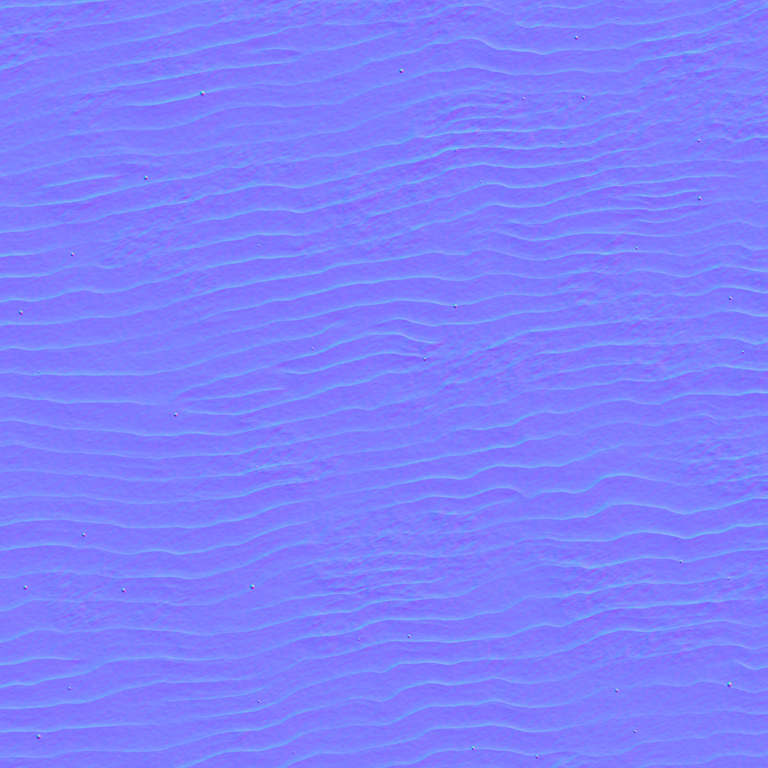
Write a Shadertoy shader that draws this texture map.

```glsl
// Tangent-space normal map of wind-rippled sand with rough patches and pebbles

const float RIPPLES = 30.0;        // crests along the canvas height
const float RIPPLE_HEIGHT = 0.00145;
const float TILT = 0.15;           // rise of the crests towards the right
const int SHORT_CRESTS = 28;       // extra crests that start and end inside

float hash(vec2 p) {
    vec3 q = fract(vec3(p.xyx) * 0.1031);
    q += dot(q, q.yzx + 33.33);
    return fract((q.x + q.y) * q.z);
}

vec2 hash2(vec2 p) {
    return vec2(hash(p), hash(p + 71.7));
}

// Smooth value noise in 0..1
float noise(vec2 p) {
    vec2 cell = floor(p);
    vec2 f = fract(p);
    f = f * f * f * (f * (f * 6.0 - 15.0) + 10.0);
    float low = mix(hash(cell), hash(cell + vec2(1, 0)), f.x);
    float high = mix(hash(cell + vec2(0, 1)), hash(cell + vec2(1, 1)), f.x);
    return mix(low, high, f.y);
}

float fbm(vec2 p) {
    float sum = 0.0, weight = 0.5;
    for (int i = 0; i < 3; i++) {
        sum += weight * noise(p);
        p = mat2(1.6, 1.2, -1.2, 1.6) * p + 17.3;
        weight *= 0.5;
    }
    return sum;
}

// Gentle windward rise, sharp crest, narrow steep lee side
float rippleProfile(float phase, float leeWidth) {
    float t = fract(phase);
    return exp(-t / leeWidth) + pow(t, 1.3);
}

// One end of a crest; x = phase shift, y = amplitude
vec2 crestEnd(vec2 d) {
    d = vec2(0.4 * d.x, d.y - TILT * d.x);
    float r2 = dot(d, d);
    return vec2(atan(d.y, d.x) / 6.2831853, r2 / (r2 + 0.00003));
}

// Pairs of opposite phase dislocations insert short crests
vec2 shortCrests(vec2 p) {
    vec2 result = vec2(0.0, 1.0);
    for (int i = 0; i < SHORT_CRESTS; i++) {
        vec2 seed = vec2(float(i) + 3.0, 19.0);
        vec2 start = hash2(seed) * vec2(1.3, 1.1) - vec2(0.25, 0.05);
        float span = mix(0.08, 0.32, hash(seed + 37.0));
        vec2 a = crestEnd(p - start);
        vec2 b = crestEnd(p - start - span * vec2(1.0, TILT));
        result.x += a.x - b.x;
        result.y *= a.y * b.y;
    }
    return result;
}

// Broken-up ground, more common towards the upper right
float roughMask(vec2 p) {
    float patches = fbm(p * vec2(9.0, 13.0) + 12.0) + 0.1 * (p.x + p.y - 1.0);
    return smoothstep(0.42, 0.66, patches);
}

float ripples(vec2 p, float rough) {
    float wiggle = mix(0.7, 1.2, smoothstep(0.2, 0.7, p.x));
    float bend = 0.035 * noise(p * vec2(3.5, 3.0) + 4.0)
               + wiggle * (0.022 * noise(p * vec2(10.0, 7.0) + 9.0)
               + 0.013 * noise(p * vec2(20.0, 11.0) + 31.0)
               + 0.0045 * noise(p * vec2(48.0, 28.0) + 63.0));
    vec2 inserted = shortCrests(p);
    float y = p.y - TILT * p.x + bend;
    float strength = mix(0.3, 1.6, noise(p * vec2(9.0, 16.0) + 50.0)) * inserted.y;
    float crests = strength * rippleProfile(RIPPLES * y + inserted.x, 0.12);
    // Fainter broken crests in between
    float broken = smoothstep(0.5, 0.85, noise(p * vec2(11.0, 24.0) + 80.0));
    float minor = rippleProfile(RIPPLES * 1.7 * (y + 0.04 * p.x), 0.16);
    return RIPPLE_HEIGHT * (crests + mix(0.25, 0.5, rough) * broken * minor);
}

// Fine grain everywhere, crumbs where the ground is broken up
float roughness(vec2 p, float rough) {
    vec2 q = vec2(p.x, p.y - 0.4 * p.x);
    float crumbs = fbm(q * vec2(70.0, 120.0));
    float grain = noise(q * vec2(200.0, 290.0) + 5.0);
    return mix(0.0005, 0.0018, rough) * crumbs + 0.00026 * grain;
}

// Sparse round stones, at most one per cell
float pebbles(vec2 p, float cells, float share) {
    vec2 cell = floor(p * cells);
    vec2 centre = (cell + 0.2 + 0.6 * hash2(cell + 5.0)) / cells;
    float size = hash(cell + 43.0);
    float radius = mix(0.0014, 0.0034, size * size);
    float present = step(hash(cell + 90.0), share);
    return present * radius * smoothstep(1.0, 0.0, length(p - centre) / radius);
}

float height(vec2 p) {
    float rough = roughMask(p);
    return ripples(p, rough) + roughness(p, rough) + pebbles(p, 14.0, 0.25);
}

vec3 surfaceNormal(vec2 p, float delta) {
    vec2 e = vec2(delta, 0.0);
    vec2 slope = vec2(height(p + e.xy) - height(p - e.xy),
                      height(p + e.yx) - height(p - e.yx)) / (2.0 * delta);
    return normalize(vec3(-slope, 1.0));
}

void mainImage(out vec4 fragColor, in vec2 fragCoord) {
    vec2 p = fragCoord / iResolution.xy;
    fragColor = vec4(0.5 + 0.5 * surfaceNormal(p, 0.0009), 1.0);
}
```
